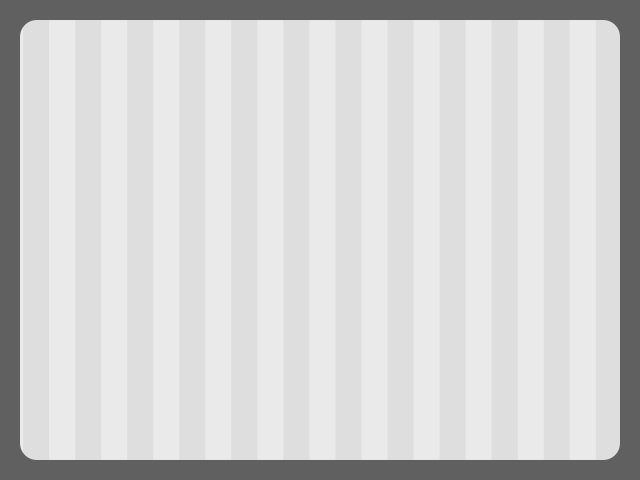
This pattern is drawn by a Shadertoy shader. Its source:

```glsl
// Rounded pale grey panel with even vertical stripes inside a dark grey border.
#define BORDER_COLOR vec3(0.376)
#define LIGHT_STRIPE vec3(0.918)
#define DARK_STRIPE  vec3(0.871)
#define MARGIN 0.0417         // border width, in canvas heights
#define CORNER_RADIUS 0.035
#define STRIPE_PERIOD 0.10847 // one dark and one light stripe
#define STRIPE_OFFSET -0.0762 // left edge of a dark stripe, from the centre

// Signed distance to a rounded box centred on the origin.
float roundedBox(vec2 p, vec2 halfSize, float radius) {
    vec2 q = abs(p) - halfSize + radius;
    return length(max(q, 0.0)) + min(max(q.x, q.y), 0.0) - radius;
}

// Signed distance to the dark stripes, which fill half of each period.
float stripes(float x) {
    float phase = fract((x - STRIPE_OFFSET) / STRIPE_PERIOD);
    return (abs(phase - 0.25) < 0.5 ? abs(phase - 0.25) - 0.25
                                    : 0.75 - abs(phase - 0.25) + 0.0) * STRIPE_PERIOD;
}

// Coverage of a shape, smoothed over one pixel.
float coverage(float dist, float pixel) {
    return clamp(0.5 - dist / pixel, 0.0, 1.0);
}

void mainImage(out vec4 fragColor, in vec2 fragCoord) {
    // Centred coordinates, one unit per canvas height
    float pixel = 1.0 / iResolution.y;
    vec2 p = (fragCoord - 0.5 * iResolution.xy) * pixel;
    vec2 halfCanvas = 0.5 * iResolution.xy * pixel;

    // Striped panel
    vec3 panel = mix(LIGHT_STRIPE, DARK_STRIPE, coverage(stripes(p.x), pixel));

    // Border around the panel
    float edge = roundedBox(p, halfCanvas - MARGIN, CORNER_RADIUS);
    fragColor = vec4(mix(BORDER_COLOR, panel, coverage(edge, pixel)), 1.0);
}
```
